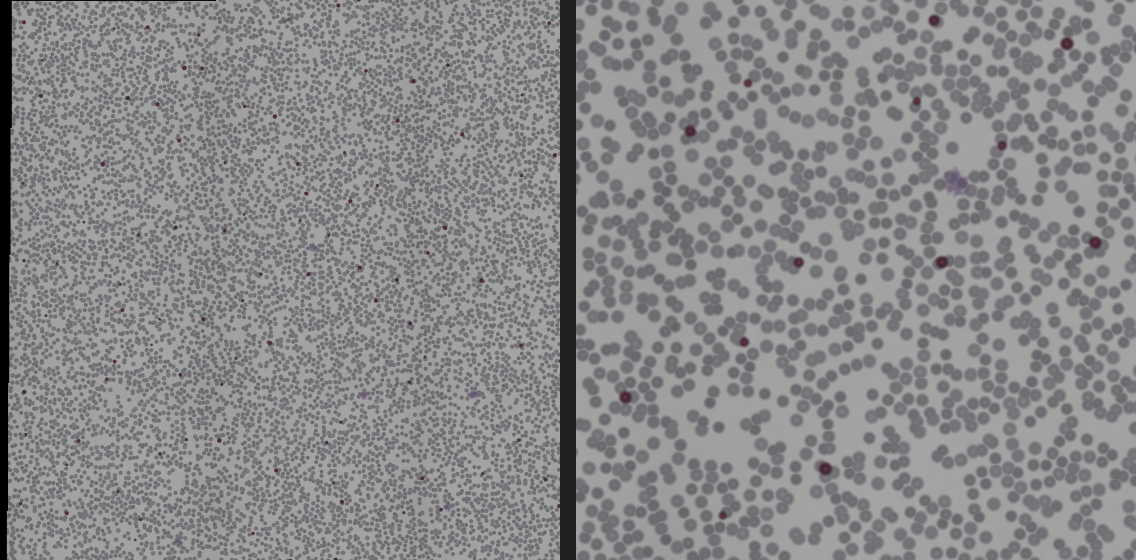
Left, the full canvas; right, a detail of the centre.
Write a WebGL 2 fragment shader that draws this texture.

```glsl
#version 300 es
precision highp float;

uniform vec2 u_resolution;
out vec4 fragColor;

// Colours
const vec3 FIELD_COLOR = vec3(0.632, 0.632, 0.630);
const vec3 CELL_COLOR = vec3(0.425, 0.425, 0.445);
const vec3 STAINED_COLOR = vec3(0.25, 0.13, 0.18);
const vec3 SMUDGE_COLOR = vec3(0.37, 0.30, 0.43);
const vec3 DEBRIS_COLOR = vec3(0.30, 0.30, 0.29);

// Sizes, as fractions of the canvas height
const float CELL_SPACING = 0.0085;
const float CELL_RADIUS = 0.0037;
const float CELL_DENSITY = 0.73;
const float CELL_SOFTNESS = 0.0014;
const float CLUMPING = 0.35;
const float STAINED_SPACING = 0.071;
const float STAINED_RADIUS = 0.0034;
const float STAINED_DENSITY = 0.45;
const float SMUDGE_SPACING = 0.24;
const float SMUDGE_RADIUS = 0.0065;
const float SMUDGE_DENSITY = 0.4;
const float JITTER = 0.8;

// Stitched tiles and the empty margin
const vec2 TILE_SIZE = vec2(0.365, 0.228);
const vec2 TILE_ORIGIN = vec2(0.02, 0.088);
const float TILE_SHADING = 0.035;
const float MARGIN_WIDTH = 0.0122;
const float MARGIN_STEP = 0.0022;
const float TOP_GAP = 0.0016;

vec3 hash3(vec2 cell, float seed) {
    uvec3 v = uvec3(ivec3(cell.x, cell.y, seed)) * 1664525u + 1013904223u;
    v.x += v.y * v.z; v.y += v.z * v.x; v.z += v.x * v.y;
    v ^= v >> 16u;
    v.x += v.y * v.z; v.y += v.z * v.x; v.z += v.x * v.y;
    return vec3(v >> 8u) / 16777216.0;
}

float gradientDot(vec2 corner, vec2 offset) {
    float angle = 6.28319 * hash3(corner, 91.0).x;
    return dot(vec2(cos(angle), sin(angle)), offset);
}

float gradientNoise(vec2 p) {
    vec2 i = floor(p), f = p - i;
    vec2 u = f * f * f * (f * (f * 6.0 - 15.0) + 10.0);
    vec2 e = vec2(1.0, 0.0);
    return mix(mix(gradientDot(i, f), gradientDot(i + e, f - e), u.x),
               mix(gradientDot(i + e.yx, f - e.yx), gradientDot(i + 1.0, f - 1.0), u.x), u.y);
}

// Nearest scattered disc: x = distance to its centre, y = its random value
vec2 nearestDisc(vec2 p, float spacing, float density, float clumping, float seed) {
    vec2 q = p / spacing;
    vec2 nearest = vec2(9.0, 0.0);
    for (int j = -1; j <= 1; j++) {
        float row = floor(q.y) + float(j);
        float stagger = 0.5 * mod(row, 2.0);
        for (int i = -1; i <= 1; i++) {
            vec2 cell = vec2(floor(q.x - stagger) + float(i), row);
            vec3 rnd = hash3(cell, seed);
            float chance = density + clumping * gradientNoise(cell * 0.29 + seed);
            float fill = hash3(cell, seed + 1.0).x;
            vec2 centre = cell + vec2(stagger, 0.0) + 0.5 + JITTER * (rnd.xy - 0.5);
            float d = length(q - centre);
            if (fill < chance && d < nearest.x) nearest = vec2(d, rnd.z);
        }
    }
    return vec2(nearest.x * spacing, nearest.y);
}

float disc(float d, float radius, float softness) {
    return 1.0 - smoothstep(radius - softness, radius + softness, d);
}

void main() {
    vec2 p = gl_FragCoord.xy / u_resolution.y;
    float pixel = 1.0 / u_resolution.y;
    float softness = max(CELL_SOFTNESS, 0.6 * pixel);

    // Field, slightly mottled
    vec3 color = FIELD_COLOR + 0.012 * gradientNoise(p * 9.0) + 0.012 * gradientNoise(p * 120.0);

    // Pale cells on a tilted lattice, some with a lighter centre
    vec2 tilted = mat2(0.89, 0.456, -0.456, 0.89) * p + 3.0;
    vec2 cell = nearestDisc(tilted, CELL_SPACING, CELL_DENSITY, CLUMPING, 5.0);
    float cellRadius = CELL_RADIUS * mix(0.9, 1.1, cell.y);
    float paleCentre = 0.05 * fract(cell.y * 7.0) * disc(cell.x, 0.0012, 0.0012);
    vec3 cellTone = CELL_COLOR + 0.05 * (cell.y - 0.5) + paleCentre;
    color = mix(color, cellTone, disc(cell.x, cellRadius, softness));

    // Mottled violet smudges
    vec2 smudge = nearestDisc(p + 1.0, SMUDGE_SPACING, SMUDGE_DENSITY, 0.0, 23.0);
    float ragged = smudge.x + 0.005 * gradientNoise(p * 260.0);
    color = mix(color, SMUDGE_COLOR, 0.65 * disc(ragged, SMUDGE_RADIUS, 0.003));

    // Rare dark stained cells
    vec2 stained = nearestDisc(p + 2.0, STAINED_SPACING, STAINED_DENSITY, 0.0, 41.0);
    float stainedRadius = STAINED_RADIUS * mix(0.65, 1.15, stained.y);
    vec3 stainedTone = STAINED_COLOR + vec3(0.12, 0.04, 0.07) * disc(stained.x, 0.001, 0.001);
    color = mix(color, stainedTone, 0.92 * disc(stained.x, stainedRadius, softness));

    // A fleck of debris near the top
    vec2 fleck = p - vec2(0.515, 0.965);
    fleck.y -= 0.3 * fleck.x;
    color = mix(color, DEBRIS_COLOR, 0.7 * disc(length(fleck * vec2(0.25, 1.0)), 0.003, 0.002));

    // Tile shading, darker towards the seams
    vec2 tile = (p - TILE_ORIGIN) / TILE_SIZE;
    vec2 toSeam = abs(fract(tile) - 0.5) * 2.0;
    color *= 1.01 - TILE_SHADING * (pow(toSeam.x, 4.0) + 0.4 * pow(toSeam.y, 6.0));

    // Black margin in steps, and a thin gap above the first tile
    float margin = MARGIN_WIDTH + MARGIN_STEP * floor(tile.y + 1.0);
    float inside = smoothstep(-0.6 * pixel, 0.6 * pixel, p.x - margin);
    float gap = smoothstep(-0.6 * pixel, 0.6 * pixel, p.y - 1.0 + TOP_GAP) * step(tile.x, 1.0);
    fragColor = vec4(color * inside * (1.0 - gap), 1.0);
}
```
